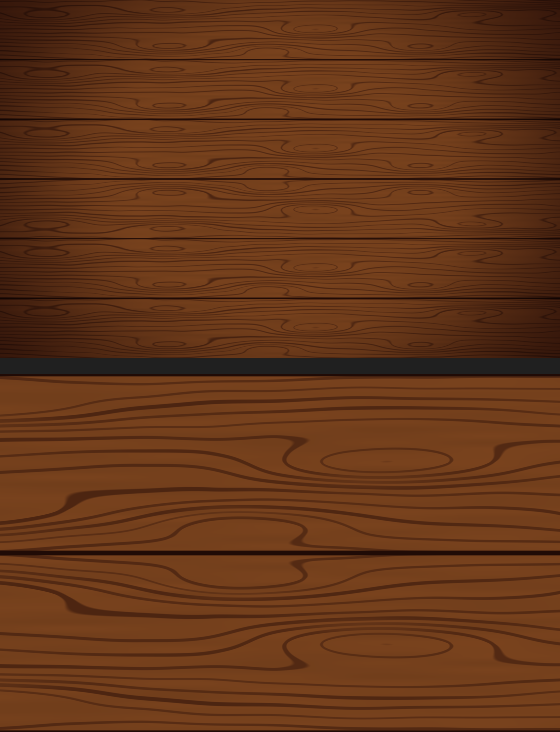
Top: the whole. Bottom: its middle third, enlarged.
Reproduce this texture procedurally as a WebGL 1 fragment shader.

```glsl
precision highp float;
// Six stacked wooden planks with fine dark grain, thin seams and a reddish vignette.
// Grain lines are evenly spaced contours of a height field: a vertical ramp bent
// by stretched noise, with elongated bumps that close the contours into loops.
uniform vec2 u_resolution;

const float PLANKS = 6.0;
const float FLIPPED_PLANK = 2.0;
const vec3 WOOD = vec3(0.465, 0.255, 0.112);
const vec3 GRAIN = vec3(0.295, 0.142, 0.066);
const vec3 SEAM = vec3(0.125, 0.045, 0.025);
const vec3 VIGNETTE = vec3(0.43, 0.32, 0.35);

float hash(vec2 p) {
  vec3 q = fract(p.xyx * vec3(0.1031, 0.1030, 0.0973));
  q += dot(q, q.yzx + 33.33);
  return fract((q.x + q.y) * q.z);
}

float valueNoise(vec2 p) {
  vec2 cell = floor(p);
  vec2 t = fract(p);
  t = t * t * (3.0 - 2.0 * t);
  float low = mix(hash(cell), hash(cell + vec2(1.0, 0.0)), t.x);
  float high = mix(hash(cell + vec2(0.0, 1.0)), hash(cell + vec2(1.0, 1.0)), t.x);
  return mix(low, high, t.y);
}

// Elongated bump that bends nearby grain into nested loops
float loopBump(vec2 p, vec2 center, vec2 radius) {
  vec2 d = (p - center) / radius;
  return exp(-dot(d, d));
}

// Height field over one plank; p spans 0..1 along and across it
float grainField(vec2 p) {
  float f = 15.0 * p.y;
  f += 4.0 * valueNoise(p * vec2(3.0, 1.3) + 7.0);
  f += 1.2 * valueNoise(p * vec2(7.0, 4.0) + 19.0);
  f += 0.35 * valueNoise(p * vec2(24.0, 9.0) + 41.0);
  f += 3.4 * loopBump(p, vec2(0.56, 0.49), vec2(0.07, 0.11));
  f += 3.0 * loopBump(p, vec2(0.30, 0.21), vec2(0.08, 0.10));
  f -= 2.6 * loopBump(p, vec2(0.48, 0.17), vec2(0.06, 0.10));
  f += 3.0 * loopBump(p, vec2(0.30, 0.80), vec2(0.09, 0.11));
  f -= 3.2 * loopBump(p, vec2(0.97, 0.82), vec2(0.08, 0.12));
  f -= 2.8 * loopBump(p, vec2(0.84, 0.78), vec2(0.06, 0.10));
  f += 2.8 * loopBump(p, vec2(0.75, 0.20), vec2(0.06, 0.10));
  f += 3.0 * loopBump(p, vec2(0.09, 0.72), vec2(0.08, 0.11));
  return f;
}

// Field slope per canvas height, where size is the plank size in canvas heights
float fieldSlope(vec2 p, float f, vec2 size) {
  const float STEP = 0.002;
  vec2 rise = vec2(grainField(p + vec2(STEP, 0.0)), grainField(p + vec2(0.0, STEP))) - f;
  return length(rise / (STEP * size));
}

float stroke(float dist, float halfWidth, float pixel) {
  return 1.0 - smoothstep(halfWidth - 0.6 * pixel, halfWidth + 0.6 * pixel, dist);
}

// Contour lines whose weight drifts along their length
float grainLines(vec2 p, vec2 size, float pixel) {
  float f = grainField(p);
  float slope = fieldSlope(p, f, size);
  float dist = abs(fract(f) - 0.5) / max(slope, 40.0);
  float weight = valueNoise(vec2(p.x * 9.0, floor(f) * 5.3));
  float line = stroke(dist, mix(0.0007, 0.0019, weight), pixel);
  float crowding = smoothstep(130.0, 260.0, slope);
  return line * mix(0.6, 1.0, weight) * (1.0 - 0.5 * crowding);
}

// Dark joints between planks; every third one is finer
float seamLine(float y, float pixel) {
  float index = floor(y * PLANKS + 0.5);
  float inside = step(0.5, index) * step(index, PLANKS - 0.5);
  float fine = step(1.5, mod(index, 3.0));
  float dist = abs(y - index / PLANKS);
  return inside * stroke(dist, mix(0.0022, 0.0015, fine), pixel);
}

vec3 vignette(vec3 color, vec2 uv) {
  float edge = length((uv - 0.5) * vec2(1.0, 0.75));
  return color * mix(vec3(1.0), VIGNETTE, smoothstep(0.25, 0.68, edge));
}

void main() {
  vec2 uv = gl_FragCoord.xy / u_resolution;
  float pixel = 1.0 / u_resolution.y;
  vec2 plankSize = vec2(u_resolution.x / u_resolution.y, 1.0 / PLANKS);

  // Every plank shares its grain; one is turned upside down
  float row = floor(uv.y * PLANKS);
  vec2 p = vec2(uv.x, fract(uv.y * PLANKS));
  if (abs(row - FLIPPED_PLANK) < 0.5) p.y = 1.0 - p.y;

  // Soft streaks, then grain, then joints
  float streak = valueNoise(p * vec2(16.0, 26.0) + 63.0);
  vec3 color = WOOD * mix(0.95, 1.02, streak);
  color = mix(color, GRAIN, grainLines(p, plankSize, pixel));
  color = mix(color, SEAM, seamLine(uv.y, pixel));
  gl_FragColor = vec4(vignette(color, uv), 1.0);
}
```
